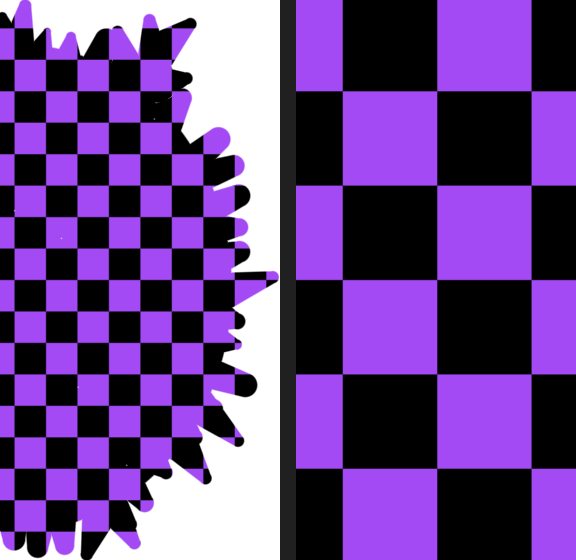
Left: the whole. Right: its middle third, enlarged.
Write a Shadertoy shader that draws this pattern.

```glsl
const vec3 PURPLE = vec3(0.64, 0.29, 0.96);
const vec3 BLACK = vec3(0.0);
const vec3 PAPER = vec3(1.0);

// All lengths are fractions of the canvas height
const float CELL = 0.05618;
const vec2 GRID_ORIGIN = vec2(0.026, 0.4438);
const vec2 BODY_CENTER = vec2(0.026, 0.486);
const vec2 BODY_RADII = vec2(0.388, 0.436);

const int LOBES = 27;
const float LOBE_SPAN = 1.62;
const float LOBE_ROOT = 0.028;
const float LOBE_REACH = 0.042;

const float SPUR_ROOT = 0.034;
const float SPUR_TIP = 0.011;
const float SPECK_GRID = 0.08;
const float SPECK_CHANCE = 0.12;
const float SPECK_RADIUS = 0.0011;

// Large spurs: root in xy, tip in zw
const int SPURS = 10;
const vec4 SPUR[SPURS] = vec4[SPURS](
    vec4(0.03, 0.90, 0.045, 0.99),
    vec4(0.235, 0.86, 0.21, 0.943),
    vec4(0.275, 0.87, 0.267, 0.964),
    vec4(0.285, 0.91, 0.34, 0.957),
    vec4(0.285, 0.85, 0.333, 0.86),
    vec4(0.40, 0.48, 0.487, 0.505),
    vec4(0.35, 0.28, 0.425, 0.213),
    vec4(0.32, 0.21, 0.367, 0.146),
    vec4(0.19, 0.11, 0.24, 0.03),
    vec4(0.18, 0.09, 0.155, 0.01));

float hash(float n) {
    return fract(sin(n * 127.1) * 43758.5453);
}

float taperedCapsule(vec2 p, vec2 root, vec2 tip, float rootRadius, float tipRadius) {
    vec2 axis = tip - root;
    float h = clamp(dot(p - root, axis) / dot(axis, axis), 0.0, 1.0);
    return length(p - root - axis * h) - mix(rootRadius, tipRadius, h);
}

// Ragged blot: ellipse, small irregular lobes and long spurs
float blotDistance(vec2 p) {
    float d = (length((p - BODY_CENTER) / BODY_RADII) - 1.0) * BODY_RADII.x;
    for (int i = 0; i < LOBES; i++) {
        float n = float(i);
        float along = (n + 0.2 + 0.6 * hash(n + 1.0)) / float(LOBES);
        float angle = mix(-LOBE_SPAN, LOBE_SPAN, along);
        float lean = angle + hash(n + 41.0) - 0.5;
        float reach = hash(n + 83.0);
        vec2 rim = BODY_RADII * vec2(cos(angle), sin(angle));
        vec2 root = BODY_CENTER + 0.95 * rim;
        vec2 tip = BODY_CENTER + rim
                 + (0.012 + LOBE_REACH * reach * reach) * vec2(cos(lean), sin(lean));
        float tipRadius = mix(0.006, 0.022, hash(n + 127.0));
        d = min(d, taperedCapsule(p, root, tip, LOBE_ROOT, tipRadius));
    }
    for (int i = 0; i < SPURS; i++) {
        d = min(d, taperedCapsule(p, SPUR[i].xy, SPUR[i].zw, SPUR_ROOT, SPUR_TIP));
    }
    return d;
}

// Purple coverage of the checkerboard, with softened cell borders
float checker(vec2 p, float pixel) {
    vec2 g = (p - GRID_ORIGIN) / CELL;
    vec2 wave = abs(fract(g * 0.5 + 0.25) * 2.0 - 1.0) - 0.5;
    vec2 side = clamp(wave * CELL / (0.7 * pixel), -1.0, 1.0);
    return 0.5 - 0.5 * side.x * side.y;
}

// Sparse pinholes in the paint
float specks(vec2 p, float pixel) {
    vec2 id = floor(p / SPECK_GRID);
    float seed = id.x + 31.0 * id.y;
    vec2 spot = (id + 0.1 + 0.8 * vec2(hash(seed + 5.0), hash(seed + 9.5))) * SPECK_GRID;
    float dot_ = 1.0 - smoothstep(-pixel, pixel, length(p - spot) - SPECK_RADIUS);
    return dot_ * step(hash(seed + 0.3), SPECK_CHANCE);
}

void mainImage(out vec4 fragColor, in vec2 fragCoord) {
    float pixel = 1.0 / iResolution.y;
    vec2 p = fragCoord * pixel;
    vec3 color = mix(BLACK, PURPLE, checker(p, pixel));
    color = mix(color, PAPER, 0.6 * specks(p, pixel));
    color = mix(color, PAPER, smoothstep(-pixel, pixel, blotDistance(p)));
    fragColor = vec4(color, 1.0);
}
```
